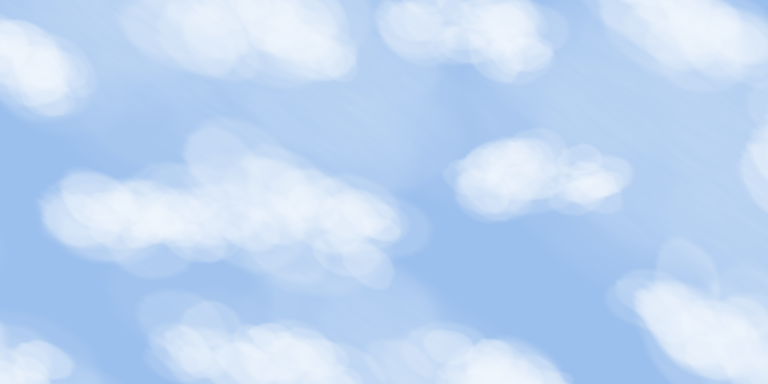
This texture is drawn by a WebGL 1 fragment shader. Its source:

```glsl
precision highp float;
uniform vec2 u_resolution;

#define SKY vec3(0.612, 0.752, 0.93)
#define WHITE vec3(0.95, 0.97, 0.992)
#define CELL vec2(0.62, 0.42)
#define TILT -0.42
#define DABS 28
#define DAB_OPACITY 0.19
#define EDGE 0.8
#define CLOUD_SPREAD 1.32
#define VEIL_SCALE 1.9
#define VEIL_SPREAD 1.65
#define VEIL_OPACITY 0.38
#define BRISTLE 0.2

vec2 hash2(vec2 p) {
  vec3 h = fract(p.xyx * vec3(0.1031, 0.1030, 0.0973));
  h += dot(h, h.yzx + 33.33);
  return fract((h.xx + h.yz) * h.zy);
}

float noise(vec2 p) {
  vec2 i = floor(p), f = fract(p);
  f = f * f * (3.0 - 2.0 * f);
  float low = mix(hash2(i).x, hash2(i + vec2(1.0, 0.0)).x, f.x);
  float high = mix(hash2(i + vec2(0.0, 1.0)).x, hash2(i + vec2(1.0)).x, f.x);
  return mix(low, high, f.y);
}

vec2 rotate(vec2 p, float angle) {
  float c = cos(angle), s = sin(angle);
  return vec2(c * p.x + s * p.y, c * p.y - s * p.x);
}

// One cloud: translucent oval dabs, broad and faint first, small and bright last
float cloudGap(vec2 q, vec2 seed, float size) {
  float gap = 1.0;
  for (int k = 0; k < DABS; k++) {
    float order = float(k) / float(DABS - 1);
    vec2 place = hash2(seed + float(k) * vec2(1.73, 3.19));
    vec2 form = hash2(seed + float(k) * vec2(2.41, 1.37) + 57.0);
    float along = (place.x * 2.0 - 1.0) * (1.0 - 0.3 * order);
    float taper = 1.0 - 0.4 * along * along - 0.12 * along;
    vec2 center = size * vec2(0.19 * along, 0.13 * (place.y - 0.5) * taper);
    float radius = size * taper * mix(0.085, 0.042, order) * (0.7 + 0.6 * form.x);
    vec2 d = rotate(q - center, 1.0 * (form.y - 0.5)) * vec2(0.7, 1.1) / radius;
    float dab = 1.0 - smoothstep(EDGE, 1.0, length(d));
    gap *= 1.0 - DAB_OPACITY * mix(0.8, 1.3, order) * dab;
  }
  return gap;
}

// Clouds scattered on a staggered, jittered grid
float cloudCover(vec2 p, float seed, float spread) {
  vec2 home = floor(p / CELL);
  float gap = 1.0;
  for (int y = -1; y <= 1; y++) {
    for (int x = -1; x <= 1; x++) {
      vec2 id = home + vec2(float(x), float(y));
      vec2 key = id * vec2(17.3, 29.7) + seed;
      vec2 jitter = 0.4 * (hash2(key) - 0.5);
      float stagger = 0.5 * mod(id.y, 2.0) - 0.25;
      vec2 q = p - (id + 0.5 + jitter + vec2(stagger, 0.0)) * CELL;
      vec2 shape = hash2(key + 91.0);
      float size = spread * mix(0.7, 1.3, shape.x);
      if (length(q) < 0.36 * size) {
        gap *= cloudGap(rotate(q, TILT + 0.8 * (shape.y - 0.5)), key, size);
      }
    }
  }
  return 1.0 - gap;
}

void main() {
  vec2 p = gl_FragCoord.xy / u_resolution.y;

  // Slight hand wobble and fine bristle streaks
  vec2 wobble = vec2(noise(p * 9.0), noise(p * 9.0 + 40.0)) - 0.5;
  vec2 painted = p + 0.022 * wobble;
  vec2 grain = rotate(painted, TILT - 0.2);
  float bristle = 0.6 * noise(grain * vec2(9.0, 75.0));
  bristle += 0.4 * noise(grain * vec2(22.0, 140.0) + 13.0);
  float stroke = 1.0 + BRISTLE * (bristle - 0.5);

  // Bristles also fray the dab edges
  painted += 0.012 * (bristle - 0.5) * vec2(cos(TILT), sin(TILT));

  // Thin broad haze below the dense clouds
  float veil = cloudCover(painted / VEIL_SCALE + vec2(0.1, 0.25), 211.0, VEIL_SPREAD);
  veil *= VEIL_OPACITY * stroke;
  float cloud = cloudCover(painted + vec2(0.2, 0.15), 37.0, CLOUD_SPREAD);
  cloud *= mix(stroke, 1.0, cloud);

  float cover = 1.0 - (1.0 - veil) * (1.0 - cloud);
  gl_FragColor = vec4(mix(SKY, WHITE, clamp(cover, 0.0, 1.0)), 1.0);
}
```
